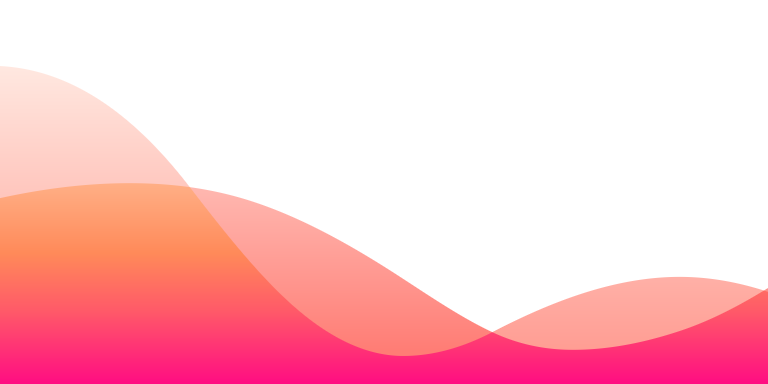
Write a Shadertoy shader that draws this background.

```glsl
// Two translucent coral waves crossing over white, with a hot orange-to-pink overlap.

const int KNOTS = 8;
const vec3 WHITE = vec3(1.0);

// Each knot holds position, height and slope, in fractions of the canvas.
const vec3 STEEP_WAVE[KNOTS] = vec3[KNOTS](
    vec3(0.000, 0.828, -0.10), vec3(0.124, 0.747, -1.24),
    vec3(0.247, 0.513, -2.60), vec3(0.385, 0.198, -1.73),
    vec3(0.525, 0.073,  0.00), vec3(0.641, 0.135,  1.04),
    vec3(0.885, 0.279,  0.00), vec3(1.000, 0.240, -0.66));

const vec3 GENTLE_WAVE[KNOTS] = vec3[KNOTS](
    vec3(0.000, 0.484,  0.44), vec3(0.169, 0.523,  0.00),
    vec3(0.326, 0.477, -0.64), vec3(0.521, 0.279, -1.30),
    vec3(0.641, 0.135, -0.94), vec3(0.746, 0.089,  0.00),
    vec3(0.885, 0.138,  0.66), vec3(1.000, 0.250,  1.24));

// Cubic Hermite curve between two knots
float hermite(float x, vec3 a, vec3 b) {
    float span = b.x - a.x;
    float t = clamp((x - a.x) / span, 0.0, 1.0);
    float s = 1.0 - t;
    return a.y * s * s * (1.0 + 2.0 * t) + b.y * t * t * (3.0 - 2.0 * t)
         + span * t * s * (a.z * s - b.z * t);
}

// Height of a wave at x
float waveHeight(float x, vec3 knots[KNOTS]) {
    float height = knots[0].y;
    for (int i = 0; i < KNOTS - 1; i++) {
        if (x >= knots[i].x) height = hermite(x, knots[i], knots[i + 1]);
    }
    return height;
}

// Smooth coverage below a wave, about one pixel wide at any slope
float coverBelow(float y, float height) {
    float depth = height - y;
    float blur = max(length(vec2(dFdx(depth), dFdy(depth))), 1e-5);
    return clamp(depth / blur + 0.5, 0.0, 1.0);
}

// Linear colour ramp between two heights
vec3 ramp(float y, float low, float high, vec3 lowColor, vec3 highColor) {
    return mix(lowColor, highColor, clamp((y - low) / (high - low), 0.0, 1.0));
}

// Magenta base rising through coral and orange to peach
vec3 overlapColor(float y) {
    vec3 magenta = vec3(1.0, 0.05, 0.51);
    vec3 coral   = vec3(1.0, 0.35, 0.41);
    vec3 orange  = vec3(1.0, 0.54, 0.35);
    vec3 peach   = vec3(1.0, 0.70, 0.54);
    if (y < 0.19) return ramp(y, 0.0, 0.19, magenta, coral);
    if (y < 0.34) return ramp(y, 0.19, 0.34, coral, orange);
    return ramp(y, 0.34, 0.54, orange, peach);
}

void mainImage(out vec4 fragColor, in vec2 fragCoord) {
    vec2 uv = fragCoord / iResolution.xy;

    float steep = coverBelow(uv.y, waveHeight(uv.x, STEEP_WAVE));
    float gentle = coverBelow(uv.y, waveHeight(uv.x, GENTLE_WAVE));

    // Tints of each wave on its own
    vec3 steepColor = ramp(uv.y, 0.0, 0.83,
        vec3(1.0, 0.58, 0.54), vec3(1.0, 0.91, 0.88));
    vec3 gentleColor = ramp(uv.y, 0.09, 0.513,
        vec3(1.0, 0.49, 0.46), vec3(1.0, 0.72, 0.69));

    // Blend the four regions by coverage
    vec3 outsideGentle = mix(WHITE, steepColor, steep);
    vec3 insideGentle = mix(gentleColor, overlapColor(uv.y), steep);
    fragColor = vec4(mix(outsideGentle, insideGentle, gentle), 1.0);
}
```
